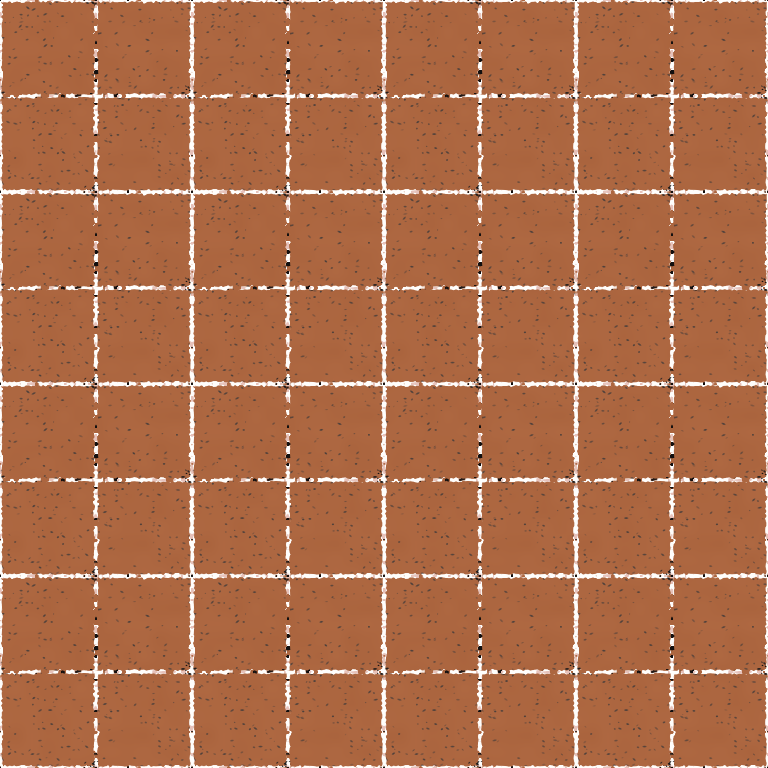
A WebGL 1 fragment shader for this texture:

```glsl
precision highp float;
// Square terracotta tiles with worn, broken white grout and dark flecks; wear repeats every two tiles.
uniform vec2 u_resolution;

#define TILES 8.0          // tiles across and down (even)
#define PERIOD 2.0         // tiles before the wear repeats
#define GROUT_HALF 0.0205  // half line width, in tiles
#define RAGGED 0.022       // roughness of the line edges
#define FLECK_GRID 16.0    // fleck cells per tile
#define FLECK_CHANCE 0.20
#define CLAY vec3(0.675, 0.400, 0.250)
#define GROUT vec3(1.0, 0.995, 0.99)
#define BLUSH vec3(0.90, 0.76, 0.73)
#define FLECK vec3(0.30, 0.25, 0.23)
#define SOOT vec3(0.07, 0.06, 0.06)

float hash(vec2 p) {
  vec3 q = fract(p.xyx * 0.1031);
  q += dot(q, q.yzx + 33.33);
  return fract((q.x + q.y) * q.z);
}

// Value noise with a given number of cells per tile, wrapping every PERIOD tiles
float noise(vec2 p, float cells, float seed) {
  p *= cells;
  vec2 i = floor(p), f = fract(p);
  f = f * f * (3.0 - 2.0 * f);
  float wrap = cells * PERIOD;
  vec2 a = mod(i, wrap) + seed, b = mod(i + 1.0, wrap) + seed;
  return mix(mix(hash(a), hash(vec2(b.x, a.y)), f.x),
             mix(hash(vec2(a.x, b.y)), hash(b), f.x), f.y);
}

// Grout along one direction: x = light coverage, y = dark coverage
vec2 groutLine(float across, float along, float sootiness, float seed, float aa) {
  float line = floor(across + 0.5);
  float worn = mod(line, 2.0);           // every second line is broken up
  float d = across - line;
  vec2 q = vec2(along, d);
  seed += worn * 71.0;

  // Ragged edge with occasional splintered lumps
  float rough = noise(q, 40.0, seed) - 0.5;
  float lump = smoothstep(0.78, 0.92, noise(vec2(along, 0.0), 8.0, seed + 13.0));
  float halfWidth = GROUT_HALF - 0.002 * worn + RAGGED * rough + 0.035 * lump * max(rough, 0.0);
  float band = 1.0 - smoothstep(-aa, aa, abs(d) - halfWidth);

  // Gaps, some of them filled with soot
  float limit = mix(0.86, 0.63, worn);
  float gap = smoothstep(limit - 0.04, limit + 0.04, noise(q, 24.0, seed + 29.0));
  float soot = smoothstep(0.62, 0.70, noise(q, 20.0, seed + 47.0) + sootiness * worn);
  return vec2(band * (1.0 - gap), band * gap * soot);
}

// Small tilted fleck in each chosen cell: x = coverage, y = crumb strength near a corner
vec2 flecks(vec2 p, float grid, float chance, float seed, float aa) {
  vec2 cell = floor(p * grid);
  vec2 id = mod(cell, grid * PERIOD) + seed;
  vec2 center = (cell + 0.5) / grid;

  // Crumbs gather up and left of alternate corners
  vec2 corner = floor(center + 0.5);
  float odd = mod(corner.x + corner.y, 2.0);
  float crumb = odd * (1.0 - smoothstep(0.04, 0.13, length(center - corner - vec2(-0.03, 0.025))));

  float cluster = 0.4 + 1.2 * noise(center, 4.0, seed + 5.0);
  float present = step(hash(id), chance * cluster + 0.45 * crumb);
  vec2 jitter = vec2(hash(id + 17.0), hash(id + 31.0)) - 0.5;
  vec2 q = fract(p * grid) - 0.5 - 0.4 * jitter;
  float tilt = 1.6 * (hash(id + 53.0) - 0.5);
  q = mat2(cos(tilt), -sin(tilt), sin(tilt), cos(tilt)) * q;
  vec2 radius = vec2(mix(0.14, 0.32, hash(id + 67.0)), 0.14);
  float dist = (length(q / radius) - 1.0) * radius.y;
  float shape = 1.0 - smoothstep(-aa * grid, aa * grid, dist);
  float strength = mix(0.35, 1.0, hash(id + 83.0));
  return vec2(shape * present * max(strength, crumb), crumb);
}

void main() {
  vec2 p = gl_FragCoord.xy / u_resolution * TILES;
  float aa = 0.6 * TILES / min(u_resolution.x, u_resolution.y);

  // Clay body with a faint mottle
  vec3 color = CLAY + 0.016 * (noise(p, 6.0, 3.0) - 0.5);

  // Dark flecks, plus a finer and sparser scatter
  vec2 coarse = flecks(p, FLECK_GRID, FLECK_CHANCE, 7.0, aa);
  vec2 fine = flecks(p, FLECK_GRID * 1.5, FLECK_CHANCE * 0.25, 101.0, aa);
  color = mix(color, FLECK, max(coarse.x, 0.7 * fine.x));

  // Grout in both directions, blushing where it is thin
  vec2 upright = groutLine(p.x, p.y, 0.0, 11.0, aa);
  vec2 level = groutLine(p.y, p.x, 0.10, 191.0, aa);
  float light = max(upright.x, level.x);
  float dark = max(upright.y, level.y) * (1.0 - light);
  float blush = smoothstep(0.70, 0.82, noise(p, 28.0, 211.0));
  color = mix(color, SOOT, dark);
  color = mix(color, mix(GROUT, BLUSH, blush), light);

  // Crumbs lying over the grout at the corners
  float crumbs = max(coarse.x * coarse.y, fine.x * fine.y);
  color = mix(color, SOOT, crumbs);

  gl_FragColor = vec4(color, 1.0);
}
```
